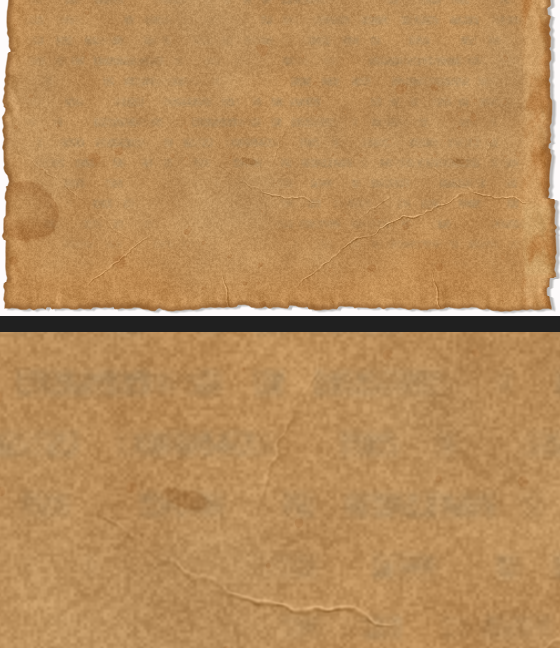
Top: the whole. Bottom: its middle third, enlarged.
This texture is drawn by a WebGL 1 fragment shader. Its source:

```glsl
precision highp float;
// Old tan paper sheet with torn edges on white, open at the top.
// Layered noise gives grain and mottling; signed edge distances give the torn
// rim and shadow; segment distances give the creases, scattered cells the spots.
uniform vec2 u_resolution;

float hash(vec2 p) {
  p = fract(p * vec2(0.1031, 0.1137));
  p += dot(p, p.yx + 33.33);
  return fract((p.x + p.y) * p.x * 17.3);
}

float noise(vec2 p) {
  vec2 i = floor(p), f = fract(p);
  f = f * f * (3.0 - 2.0 * f);
  return mix(mix(hash(i), hash(i + vec2(1, 0)), f.x),
             mix(hash(i + vec2(0, 1)), hash(i + vec2(1, 1)), f.x), f.y);
}

float fbm(vec2 p) {
  float sum = 0.0, amp = 0.5;
  for (int i = 0; i < 5; i++) {
    sum += amp * noise(p + 40.0);
    p = mat2(1.6, 1.2, -1.2, 1.6) * p + 7.3;
    amp *= 0.5;
  }
  return sum;
}

// Offset of a torn edge along t: slow drift, fine chips and deeper bites
float ragged(float t, float seed) {
  float bite = smoothstep(0.72, 0.85, noise(vec2(t * 26.0 + 50.0, seed + 7.0)));
  return 0.012 * (noise(vec2(t * 12.0 + 30.0, seed)) - 0.5)
       + 0.006 * (noise(vec2(t * 75.0 + 20.0, seed + 3.0)) - 0.5) + 0.007 * bite;
}

// Distance inside the sheet, negative outside
float sheet(vec2 p) {
  float flap = smoothstep(0.118, 0.124, p.y) - smoothstep(0.368, 0.374, p.y);
  float left = p.x - 0.014 - 0.006 * smoothstep(0.6, 0.9, p.y) - ragged(p.y, 3.0);
  float right = 1.742 + 0.02 * flap - p.x - ragged(p.y, 21.0);
  float bottom = p.y - 0.021 - ragged(p.x, 43.0);
  return min(min(left, right), bottom);
}

// Embossed fold from a to b: light ridge with a dark line below it
float crease(vec2 p, vec2 a, vec2 b) {
  vec2 ab = b - a, ap = p - a;
  float len = length(ab), t = dot(ap, ab) / (len * len);
  float d = (ab.x * ap.y - ab.y * ap.x) / len;
  d += 0.022 * (noise(p * 22.0) - 0.5) + 0.007 * (noise(p * 80.0) - 0.5);
  float ends = smoothstep(-0.05, 0.15, t) * (1.0 - smoothstep(0.85, 1.05, t));
  float light = exp(-pow((d - 0.0015) / 0.0021, 2.0));
  float dark = exp(-pow((d + 0.0025) / 0.0024, 2.0));
  return ends * (light - 0.9 * dark) * (0.3 + 0.9 * noise(p * 35.0 + 9.0));
}

// Small round foxing marks, one at most per cell
float spots(vec2 p, float cells, float share) {
  vec2 id = floor(p * cells), f = fract(p * cells);
  vec2 centre = 0.3 + 0.4 * vec2(hash(id + 11.0), hash(id + 57.0));
  float r = 0.08 + 0.14 * hash(id + 83.0);
  float d = length(f - centre) + 0.12 * (noise(p * cells * 6.0) - 0.5);
  return step(1.0 - share, hash(id + 5.0)) * (1.0 - smoothstep(r * 0.6, r, d));
}

vec3 paper(vec2 p, float inside) {
  float cloud = fbm(p * 3.0), mottle = fbm(p * 11.0 + 5.0);
  // Base tone, warmer towards the bottom and the sides
  float warm = smoothstep(0.55, 0.05, p.y) * 0.55 + smoothstep(0.16, 0.0, inside) * 0.5;
  vec3 col = mix(vec3(0.73, 0.562, 0.363), vec3(0.75, 0.548, 0.325),
                 clamp(warm + 1.6 * (cloud - 0.42), 0.0, 1.0));
  col += vec3(0.10, 0.11, 0.10) * (mottle - 0.48);

  // Faint grey-green rows showing through from the back
  float row = p.y * 15.5, line = abs(fract(row) - 0.5);
  float words = smoothstep(0.35, 0.7, noise(vec2(p.x * 32.0, floor(row) * 3.0)));
  float ghost = (1.0 - smoothstep(0.1, 0.32, line)) * words * smoothstep(0.3, 0.65, cloud)
              * (0.4 + noise(p * 110.0)) * smoothstep(0.04, 0.12, inside) * smoothstep(0.12, 0.3, p.y);
  col = mix(col, vec3(0.62, 0.53, 0.39), 0.3 * ghost);

  // Rusty, peeling strip down the right side with a pale patch low down
  float strip = smoothstep(1.645, 1.668, p.x + 0.012 * (noise(p * 30.0) - 0.5));
  float peel = fbm(p * vec2(16.0, 9.0) + 17.0);
  col = mix(col, mix(vec3(0.70, 0.46, 0.23), vec3(0.83, 0.65, 0.43),
                     smoothstep(0.38, 0.62, peel)), 0.65 * strip);
  float patchMask = strip * smoothstep(0.12, 0.14, p.y) * (1.0 - smoothstep(0.33, 0.37, p.y));
  col = mix(col, vec3(0.80, 0.65, 0.43), 0.55 * patchMask * smoothstep(0.3, 0.5, peel));

  // Tide stain at the lower left, crisp on its outer side
  float tide = length((p - vec2(0.07, 0.325)) * vec2(1.0, 1.1)) + 0.09 * (fbm(p * 14.0) - 0.5);
  col -= vec3(0.06, 0.075, 0.07) * smoothstep(0.0, 0.1, tide) * (1.0 - smoothstep(0.1, 0.112, tide));

  // Foxing
  float fox = 0.55 * spots(p, 9.0, 0.16) + 0.4 * spots(p + 3.7, 22.0, 0.08);
  col = mix(col, vec3(0.62, 0.38, 0.17), 0.6 * fox);

  // Folds and an oval stain, occurring twice across the sheet
  float fold = 0.4 * crease(p, vec2(0.05, 0.53), vec2(0.46, 0.21));
  fold += crease(p, vec2(1.08, 0.22), vec2(1.48, 0.39));
  for (int i = 0; i < 2; i++) {
    vec2 q = p - vec2(0.666 * float(i), 0.0);
    fold += crease(q, vec2(0.27, 0.10), vec2(0.48, 0.255));
    fold += 0.9 * crease(q, vec2(0.82, 0.395), vec2(1.01, 0.36));
    fold += 0.45 * crease(q, vec2(0.69, 0.48), vec2(0.84, 0.39));
    fold += 0.35 * crease(q, vec2(0.86, 0.49), vec2(0.94, 0.66));
    fold += 0.8 * crease(q, vec2(0.72, 0.01), vec2(0.70, 0.14));
    vec2 o = (q - vec2(0.787, 0.49)) * vec2(1.0, 2.4) + vec2(0.0, 0.6 * (q.x - 0.787));
    float oval = length(o) + 0.012 * (noise(q * 60.0) - 0.5);
    col = mix(col, vec3(0.58, 0.38, 0.18), 0.5 * (1.0 - smoothstep(0.018, 0.03, oval)));
  }
  fold += 0.6 * crease(p, vec2(1.11, 0.30), vec2(1.24, 0.385));
  col += 0.13 * fold;

  // Crumpled border, then fibre grain
  float crumple = noise(p * vec2(45.0, 18.0)) - noise(p * vec2(45.0, 18.0) + 0.3);
  col += 0.16 * crumple * smoothstep(0.09, 0.01, inside);
  float grain = 0.085 * (noise(p * 285.0) - 0.5) + 0.06 * (noise(p * 150.0 + 31.0) - 0.5);
  col += grain * vec3(1.0, 1.0, 0.95);

  // Worn dark rim
  float rim = smoothstep(0.022, 0.0, inside + 0.014 * (mottle - 0.5));
  return mix(col, vec3(0.50, 0.31, 0.14), 0.6 * rim);
}

void main() {
  vec2 p = gl_FragCoord.xy / u_resolution.y;
  float pixel = 1.0 / u_resolution.y;
  float inside = sheet(p);
  float shadow = smoothstep(-0.006, 0.005, sheet(p + vec2(-0.011, 0.004)));
  vec3 backdrop = mix(vec3(0.995, 0.985, 0.985), vec3(0.74, 0.735, 0.73), shadow);
  vec3 col = mix(backdrop, paper(p, max(inside, 0.0)), smoothstep(-pixel, pixel, inside));
  gl_FragColor = vec4(col, 1.0);
}
```
